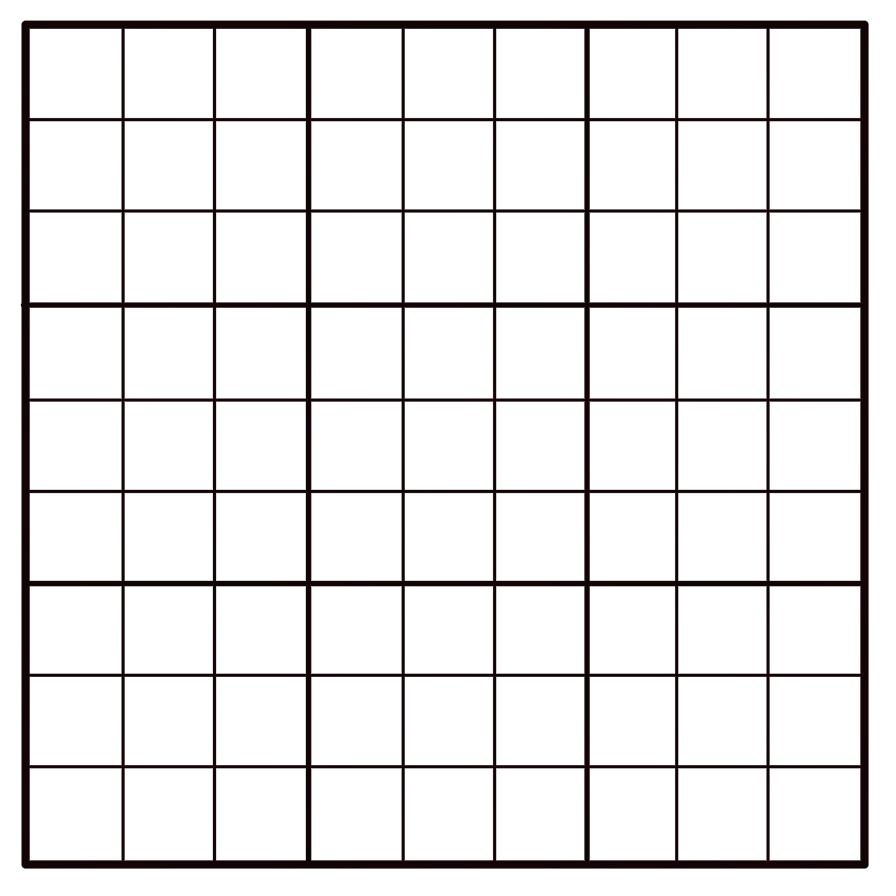
Reproduce this pattern procedurally as a Shadertoy shader.

```glsl
// A nine by nine grid of white cells in a heavy round-cornered frame.
// Bold rules split it into three by three blocks, each cut by a pair of
// thin rules; all are distance fields, inked with a slightly uneven tint.

#define RULES_X vec4(0.0286, 0.3444, 0.6552, 0.9648)  // frame and bold columns
#define RULES_Y vec4(0.0352, 0.3487, 0.6595, 0.9724)  // frame and bold rows
#define PAIRS_X vec3(0.1884, 0.5010, 0.8062)          // centres of thin pairs
#define PAIRS_Y vec3(0.1953, 0.5025, 0.8155)
#define PAIR_HALF_GAP 0.0510
#define FRAME_HALF 0.0046
#define BOLD_HALF 0.0030
#define THIN_HALF 0.00176
#define EDGE_PIXELS 1.2
#define PAPER vec3(1.0)
#define INK vec3(0.068, 0.018, 0.022)
#define TINT_AMOUNT 0.035

float hash(vec2 p) {
    vec3 q = fract(vec3(p.xyx) * 0.1031);
    q += dot(q, q.yzx + 33.33);
    return fract((q.x + q.y) * q.z);
}

float valueNoise(vec2 p) {
    vec2 cell = floor(p), f = fract(p);
    f = f * f * (3.0 - 2.0 * f);
    float low = mix(hash(cell), hash(cell + vec2(1.0, 0.0)), f.x);
    float high = mix(hash(cell + vec2(0.0, 1.0)), hash(cell + 1.0), f.x);
    return mix(low, high, f.y);
}

float boxDistance(vec2 p, vec2 halfSize) {
    vec2 d = abs(p) - halfSize;
    return length(max(d, 0.0)) + min(max(d.x, d.y), 0.0);
}

// Distance to the parallel rules inside the frame along one axis
float ruleDistance(float x, vec4 rules, vec3 pairs) {
    float bold = min(abs(x - rules.y), abs(x - rules.z)) - BOLD_HALF;
    float thin = 1.0;
    for (int i = 0; i < 3; i++) {
        thin = min(thin, abs(abs(x - pairs[i]) - PAIR_HALF_GAP));
    }
    return min(bold, thin - THIN_HALF);
}

float gridDistance(vec2 p) {
    vec2 lower = vec2(RULES_X.x, RULES_Y.x);
    vec2 upper = vec2(RULES_X.w, RULES_Y.w);
    float box = boxDistance(p - 0.5 * (lower + upper), 0.5 * (upper - lower));

    // Rules stop at the frame
    float rules = min(ruleDistance(p.x, RULES_X, PAIRS_X),
                      ruleDistance(p.y, RULES_Y, PAIRS_Y));
    float grid = min(abs(box) - FRAME_HALF, max(rules, box));

    // Upper bold row pokes slightly through the left side
    float nub = length(p - vec2(RULES_X.x - 0.0013, RULES_Y.z)) - 0.0040;
    return min(grid, nub);
}

void mainImage(out vec4 fragColor, in vec2 fragCoord) {
    float size = min(iResolution.x, iResolution.y);
    vec2 p = (fragCoord - 0.5 * iResolution.xy) / size + 0.5;

    // Uneven warmth of the ink
    float warmth = valueNoise(p * 14.0) - 0.5;
    vec3 ink = INK + TINT_AMOUNT * warmth * vec3(1.0, -0.3, 0.2);

    float coverage = clamp(0.5 - gridDistance(p) * size / EDGE_PIXELS, 0.0, 1.0);
    fragColor = vec4(mix(PAPER, ink, coverage), 1.0);
}
```
